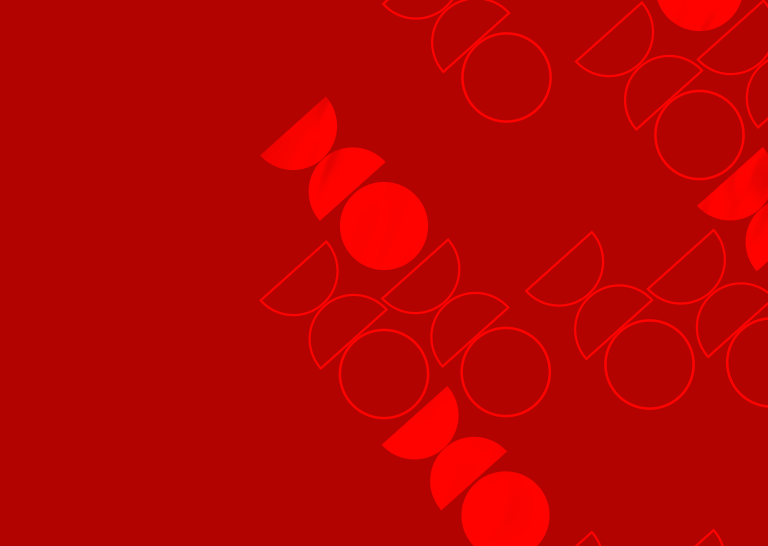
Write a WebGL 1 fragment shader that draws this background.

```glsl
precision highp float;

uniform vec2 u_resolution;

// Lengths are fractions of the canvas height
#define RADIUS 0.0807
#define STROKE 0.0023
#define CHORD_NORMAL vec2(0.667, -0.745)
#define PAIR_STEP vec2(0.2230, 0.0037)
#define GROUP_START vec2(0.7033, 0.3150)
#define GROUP_STEP vec2(0.5778, 0.4377)
#define COLUMN_START vec2(1.1896, 0.3324)
#define COLUMN_STEP vec2(0.0, -0.5495)
#define LONE_CHAIN vec2(0.9277, 0.8581)
#define GROUND vec3(0.70, 0.01, 0.0)
#define BRIGHT vec3(0.995, 0.01, 0.0)
#define FOLD vec3(0.86, 0.01, 0.005)

float hash(vec2 p) {
  vec3 q = fract(vec3(p.xyx) * 0.1031);
  q += dot(q, q.yzx + 33.33);
  return fract((q.x + q.y) * q.z);
}

float noise(vec2 p) {
  vec2 i = floor(p), f = fract(p);
  f = f * f * (3.0 - 2.0 * f);
  float low = mix(hash(i), hash(i + vec2(1.0, 0.0)), f.x);
  float high = mix(hash(i + vec2(0.0, 1.0)), hash(i + 1.0), f.x);
  return mix(low, high, f.y);
}

float disc(vec2 p) {
  return length(p) - RADIUS;
}

float halfDisc(vec2 p, vec2 normal) {
  return max(disc(p), -dot(p, normal));
}

// Two facing half discs and a full disc; p is relative to the full disc
float solidChain(vec2 p) {
  float upper = halfDisc(p - vec2(-0.1667, 0.1832), CHORD_NORMAL);
  float middle = halfDisc(p - vec2(-0.0573, 0.0632), -CHORD_NORMAL);
  return min(disc(p), min(upper, middle));
}

float outlineChain(vec2 p) {
  float upper = halfDisc(p - vec2(-0.1658, 0.1886), CHORD_NORMAL);
  float middle = halfDisc(p - vec2(-0.0555, 0.0641), -CHORD_NORMAL);
  float halves = min(abs(upper), abs(middle)) - 0.88 * STROKE;
  return min(abs(disc(p)) - STROKE, halves);
}

float outlinePair(vec2 p) {
  return min(outlineChain(p), outlineChain(p - PAIR_STEP));
}

float coverage(float d) {
  return clamp(0.5 - d * u_resolution.y, 0.0, 1.0);
}

// Soft slanted creases, like light on cloth
float creases(vec2 p) {
  vec2 q = vec2(p.x - 0.45 * p.y, p.y + 0.3 * p.x);
  float bend = noise(q * 9.0);
  float streak = noise(vec2(q.x * 42.0 + 2.5 * bend, q.y * 9.0));
  float broad = noise(q * 14.0 + 7.0);
  return smoothstep(0.45, 0.95, streak) * smoothstep(0.2, 0.8, broad);
}

void main() {
  vec2 p = gl_FragCoord.xy / u_resolution.y;
  float outlines = outlineChain(p - LONE_CHAIN);
  float solids = 1.0;

  for (int i = 0; i < 2; i++) {
    // Diagonal groups: an outlined pair between two solid chains
    vec2 g = p - GROUP_START - float(i) * GROUP_STEP;
    outlines = min(outlines, outlinePair(g));
    solids = min(solids, solidChain(g - vec2(0.0, 0.2711)));
    solids = min(solids, solidChain(g - vec2(0.2225, -0.2590)));

    // Column of outlined pairs
    vec2 c = p - COLUMN_START - float(i) * COLUMN_STEP;
    outlines = min(outlines, outlinePair(c));
  }

  // Creases fade out toward the bottom
  float shade = creases(p) * mix(0.25, 0.8, smoothstep(0.25, 0.5, p.y));
  vec3 color = mix(GROUND, BRIGHT, coverage(outlines));
  color = mix(color, mix(BRIGHT, FOLD, shade), coverage(solids));
  gl_FragColor = vec4(color, 1.0);
}
```
